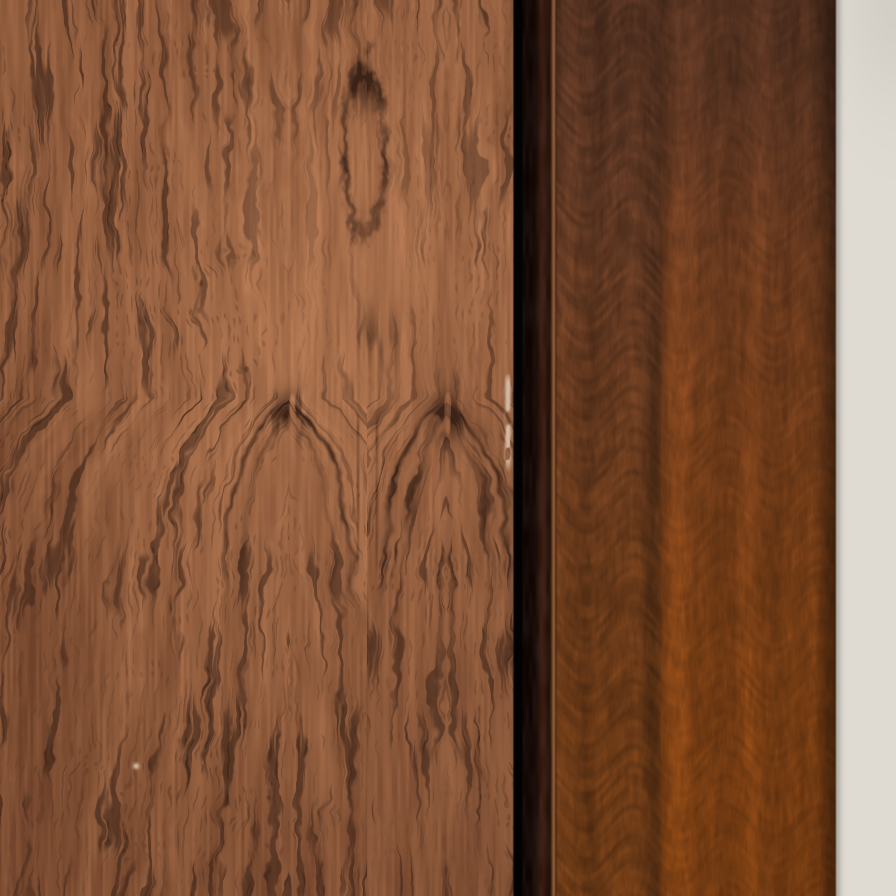
Give the GLSL for this texture, as a WebGL 2 fragment shader.

```glsl
#version 300 es
precision highp float;
// A figured wood door panel, dark moulding, banded stile and pale wall.
uniform vec2 u_resolution;
out vec4 fragColor;

float hash(vec2 p) {
  p = fract(p * vec2(0.1031, 0.1137));
  p += dot(p, p.yx + 33.33);
  return fract((p.x + p.y) * p.x * 7.31);
}

float noise(vec2 p) {
  vec2 cell = floor(p), f = fract(p);
  f = f * f * (3.0 - 2.0 * f);
  return mix(mix(hash(cell), hash(cell + vec2(1, 0)), f.x),
             mix(hash(cell + vec2(0, 1)), hash(cell + vec2(1, 1)), f.x), f.y);
}

float layered(vec2 p) {
  return 0.55 * noise(p) + 0.3 * noise(p * 2.07 + 17.0) + 0.15 * noise(p * 4.3 + 41.0);
}

// Cellular pores: one jittered dash in each cell.
float pores(vec2 p) {
  vec2 cell = floor(p);
  vec2 jitter = 0.25 + 0.5 * vec2(hash(cell + 3.0), hash(cell + 71.0));
  vec2 d = abs(fract(p) - jitter) / vec2(0.25, 0.45);
  return (1.0 - smoothstep(0.3, 1.0, length(d))) * step(0.45, hash(cell + 29.0));
}

float edge(float at, float x) { return smoothstep(at - 0.0015, at + 0.0015, x); }

float band(float x, float center, float width) {
  float d = (x - center) / width;
  return exp(-d * d);
}

float spot(vec2 p, vec2 center, vec2 radius) {
  vec2 d = (p - center) / radius;
  return exp(-dot(d, d));
}

vec3 panel(vec2 p) {
  // Twin arches mirrored about a vertical axis bend the grain.
  float side = abs(p.x - 0.41);
  float drop = 0.555 - p.y, t = max(drop, 0.0);
  float halfWidth = 0.068 * (1.0 - exp(-t / 0.06)) + 0.03 * t;
  float wobble = (layered(p * vec2(38, 32)) - 0.5) * 0.018;
  float across = abs(side - 0.088) - halfWidth + wobble;
  float sway = (noise(p * vec2(5, 4)) - 0.5) * 0.04;
  vec2 grain = vec2(across + sway + step(0.41, p.x) * 3.0, p.y);

  // Broad tone: light upper centre, darker left edge and foot.
  float light = 0.46 + 0.34 * spot(p, vec2(0.4, 0.7), vec2(0.2, 0.32));
  light += 0.12 * spot(p, vec2(0.2, 0.55), vec2(0.17, 0.25));
  light -= 0.25 * spot(p, vec2(0.0, 0.3), vec2(0.12, 0.28));
  light -= 0.12 * smoothstep(0.3, 0.0, p.y);
  light += 0.55 * (layered(grain * vec2(55, 4)) - 0.5);
  light += 0.32 * (noise(p * vec2(310, 16)) - 0.5);
  vec3 color = mix(vec3(0.43, 0.255, 0.16), vec3(0.71, 0.475, 0.325), clamp(light, 0.0, 1.0));

  // Dark broken streaks, sparse in the calm upper centre.
  float calm = spot(p, vec2(0.41, 0.72), vec2(0.15, 0.23));
  float streak = smoothstep(0.57, 0.75, layered(grain * vec2(120, 11) + 9.0));
  float flecks = pores(grain * vec2(135, 22) + vec2(0, 3.0 * noise(p * 30.0)));
  float dark = streak * 0.52 + flecks * 0.32 * noise(p * vec2(14, 9) + 5.0);
  dark *= 1.0 - 0.75 * calm;

  // Arch outlines with dark tips, and the twin lines between them.
  float fade = smoothstep(0.0, 0.02, drop) * (1.0 - smoothstep(0.1, 0.3, drop));
  float broken = 0.45 + 0.55 * noise(p * vec2(70, 55));
  dark += 0.8 * band(across, 0.0, 0.0035) * fade * broken;
  dark += 0.35 * band(across, -0.02, 0.003) * fade * broken;
  float tip = spot(vec2(side, p.y), vec2(0.088, 0.535), vec2(0.017, 0.025));
  dark += 0.85 * tip * smoothstep(0.35, 0.65, noise(p * vec2(150, 40)));
  float lineSpan = smoothstep(0.35, 0.39, p.y) * (1.0 - smoothstep(0.52, 0.545, p.y));
  dark += 0.5 * band(side, 0.0105, 0.0017) * lineSpan * broken;

  // Long ring knot and the faint smudge below it.
  vec2 ring = (p - vec2(0.407, 0.833)) / vec2(0.022, 0.09);
  float rough = (layered(p * vec2(95, 60)) - 0.5) * 0.6;
  dark += 0.75 * band(length(ring) + rough, 1.0, 0.16) * broken;
  float knotStreak = smoothstep(0.35, 0.7, noise(p * vec2(160, 25)));
  dark += 0.65 * spot(p, vec2(0.409, 0.902), vec2(0.014, 0.025)) * knotStreak;
  dark += 0.4 * spot(p, vec2(0.415, 0.62), vec2(0.035, 0.035)) * knotStreak;
  color = mix(color, vec3(0.19, 0.11, 0.075), clamp(dark, 0.0, 0.9));

  // Chipped finish by the gap and one pale speck.
  float chips = band(p.x, 0.567, 0.0035) * smoothstep(0.47, 0.49, p.y);
  chips *= (1.0 - smoothstep(0.57, 0.59, p.y)) * smoothstep(0.4, 0.65, noise(p * vec2(180, 75)));
  chips += spot(p, vec2(0.152, 0.145), vec2(0.0035));
  return mix(color, vec3(0.85, 0.75, 0.66), clamp(chips, 0.0, 0.9));
}

vec3 moulding(vec2 p) {
  vec3 color = vec3(0.075, 0.04, 0.03) + vec3(0.15, 0.075, 0.04) * band(p.x, 0.606, 0.007);
  color += 0.05 * (noise(p * vec2(260, 40)) - 0.5);
  color = mix(vec3(0.008), color, edge(0.583, p.x));
  return mix(color, vec3(0.62, 0.4, 0.23), 0.85 * band(p.x, 0.618, 0.0028));
}

vec3 stile(vec2 p) {
  vec3 color = mix(vec3(0.41, 0.22, 0.085), vec3(0.365, 0.215, 0.14), smoothstep(0.1, 0.95, p.y));
  float right = edge(0.738, p.x);
  color += vec3(0.045, 0.012, -0.015) * right * smoothstep(1.05, 0.6, p.y);
  float x = p.x + 0.008 * sin(p.y * 5.0);
  float ribbon = 0.5 * sin(x * 88.0 - 3.5) + 0.3 * sin(x * 151.0) + 0.2 * sin(x * 263.0);
  color *= 1.0 + 0.11 * ribbon + 0.12 * band(p.x, 0.755, 0.015) - 0.13 * band(p.x, 0.727, 0.012);
  // Rippled figure crosses the vertical grain.
  float ripple = noise(vec2(p.x * 55.0, p.y * 150.0 + 3.0 * sin(p.x * 60.0)));
  color *= 1.0 + mix(0.24, 0.13, right) * (ripple - 0.5);
  color *= 1.0 + 0.28 * (layered(p * vec2(210, 45)) - 0.5);
  return color * (1.0 - 0.4 * smoothstep(0.9, 0.934, p.x) - 0.12 * smoothstep(0.7, 1.0, p.y));
}

void main() {
  vec2 p = gl_FragCoord.xy / u_resolution;
  vec3 wall = vec3(0.875, 0.86, 0.825) - 0.05 * spot(p, vec2(1.0), vec2(0.06, 0.12));
  wall *= 1.0 - 0.2 * band(p.x, 0.934, 0.005);
  vec3 color = mix(panel(p), moulding(p), edge(0.573, p.x));
  color = mix(color, stile(p), edge(0.621, p.x));
  fragColor = vec4(mix(color, wall, edge(0.933, p.x)), 1.0);
}
```
